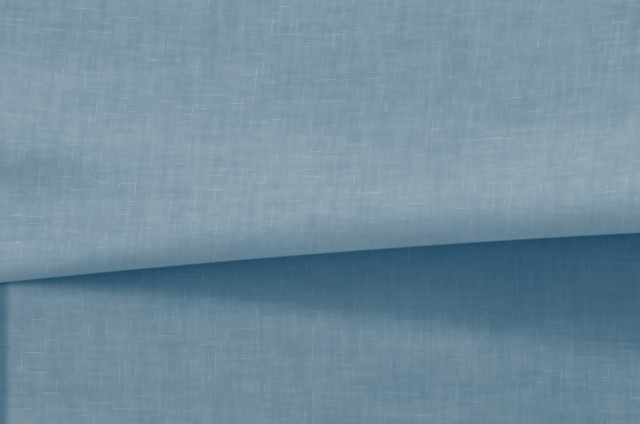
A Shadertoy shader for this texture:

```glsl
#define DEEP vec3(0.18, 0.335, 0.43)
#define PALE vec3(0.56, 0.645, 0.695)
#define THREADS 115.0
#define WEAVE_DEPTH 0.085
#define SLUB_GAIN 0.15
#define MOTTLE 0.07
#define SLUB_WIDTH 0.0022
#define SHADOW_BLUR 0.035

float hash(vec2 p) {
    vec3 q = fract(p.xyx * 0.1031);
    q += dot(q, q.yzx + 33.33);
    return fract((q.x + q.y) * q.z);
}

float noise(vec2 p) {
    vec2 cell = floor(p), f = fract(p);
    f = f * f * (3.0 - 2.0 * f);
    float low = mix(hash(cell), hash(cell + vec2(1, 0)), f.x);
    float high = mix(hash(cell + vec2(0, 1)), hash(cell + vec2(1, 1)), f.x);
    return mix(low, high, f.y);
}

float bump(float x, float width) {
    return exp(-x * x / (width * width));
}

// One short thick thread per cell, running along x
float slubs(vec2 p, vec2 cells, float seed) {
    vec2 q = p * cells;
    q.x += 7.0 * hash(vec2(floor(q.y), seed));
    vec2 cell = floor(q) + seed, f = fract(q);
    float across = abs(f.y - mix(0.25, 0.75, hash(cell + 3.7))) / cells.y;
    float halfLength = mix(0.15, 0.45, hash(cell + 9.1));
    float along = 1.0 - smoothstep(halfLength * 0.4, halfLength, abs(f.x - 0.5));
    float strength = pow(hash(cell + 17.3), 5.0);
    return strength * along * (1.0 - smoothstep(0.0, SLUB_WIDTH, across));
}

// Crossed threads: fine grain, long streaks and scattered slubs
float linen(vec2 p, float seed) {
    vec2 warp = p.yx;
    p += seed;
    warp += seed + 5.0;
    float fine = noise(p * vec2(22.0, THREADS)) + noise(warp * vec2(22.0, THREADS)) - 1.0;
    float streak = noise(p * vec2(5.0, 48.0)) + noise(warp * vec2(6.0, 55.0)) - 1.0;
    float grain = noise(p * THREADS * 1.1) - 0.5;
    float thick = 0.0;
    for (int i = 0; i < 3; i++) {
        float k = float(i);
        thick += slubs(p, vec2(9.0 + 5.0 * k, 62.0), 11.0 * k + 1.0);
        thick += slubs(warp, vec2(12.0 + 4.0 * k, 70.0), 11.0 * k + 5.0);
    }
    return WEAVE_DEPTH * (fine + 0.6 * streak + 0.6 * grain) + SLUB_GAIN * thick;
}

float foldHeight(float x) {
    return 0.333 + 0.118 * x + 0.04 * x * (1.0 - x);
}

// Upper cloth: broad waves rolling under at the fold
float upperTone(vec2 uv, float rise) {
    float ridge = 0.75 - 0.5 * uv.x + 0.41 * uv.x * uv.x;
    float tone = 0.81 + 0.02 * uv.x;
    tone += 0.11 * bump(uv.y - ridge, 0.12);
    float leftSide = 1.0 - smoothstep(0.0, 0.38, uv.x);
    tone -= 0.13 * leftSide * bump(uv.y - 0.61 + 0.15 * uv.x, 0.055);
    tone += 0.09 * bump(uv.y - 0.45 - 0.08 * uv.x, 0.08);
    float roll = mix(0.05, 0.125, smoothstep(0.0, 0.6, uv.x));
    float under = 1.0 - smoothstep(0.0, roll, rise);
    return tone - 0.31 * under;
}

// Lower cloth: wedge of shadow widening to the right
float lowerTone(vec2 uv, float drop) {
    float depth = 0.008 + 0.28 * uv.x;
    float lit = 0.70 - 0.08 * uv.x - 0.05 * smoothstep(0.7, 1.0, uv.x);
    float within = clamp(drop / depth, 0.0, 1.0);
    float shade = mix(0.01, 0.42, pow(within, 1.35));
    float blur = min(SHADOW_BLUR, 0.012 + depth * 0.5);
    float tone = mix(shade, lit, smoothstep(depth - blur, depth + blur, drop));
    tone -= 0.12 * exp(-drop / 0.018);
    float sideShadow = 1.0 - smoothstep(0.003, 0.02, uv.x);
    return tone - 0.38 * sideShadow;
}

void mainImage(out vec4 fragColor, in vec2 fragCoord) {
    vec2 uv = fragCoord / iResolution.xy;
    vec2 p = fragCoord / iResolution.y;
    float rise = uv.y - foldHeight(uv.x);
    float edge = 0.8 / iResolution.y + 0.0012;
    float above = smoothstep(-edge, edge, rise);

    // Threads lean and sag with the upper cloth
    float sag = 0.10 * (1.0 - uv.x) * smoothstep(0.4, 0.8, uv.y);
    vec2 draped = p + vec2(-0.10 * p.y, sag * p.x - 0.02 * p.x);
    float upperWeave = linen(draped, 2.0);
    float lowerWeave = linen(p + vec2(0.0, 0.02 * p.x), 31.0);

    float upper = upperTone(uv, rise);
    upper += upperWeave * mix(0.45, 1.0, smoothstep(0.0, 0.09, rise));
    float lower = lowerTone(uv, max(-rise, 0.0));
    lower += lowerWeave * mix(0.45, 0.9, smoothstep(0.1, 0.6, lower));

    float tone = mix(lower, upper, above);
    tone += MOTTLE * (noise(p * vec2(4.0, 11.0) + 8.0) - 0.5);
    vec3 colour = mix(DEEP, PALE, clamp(tone, -0.15, 1.2));
    fragColor = vec4(colour, 1.0);
}
```
